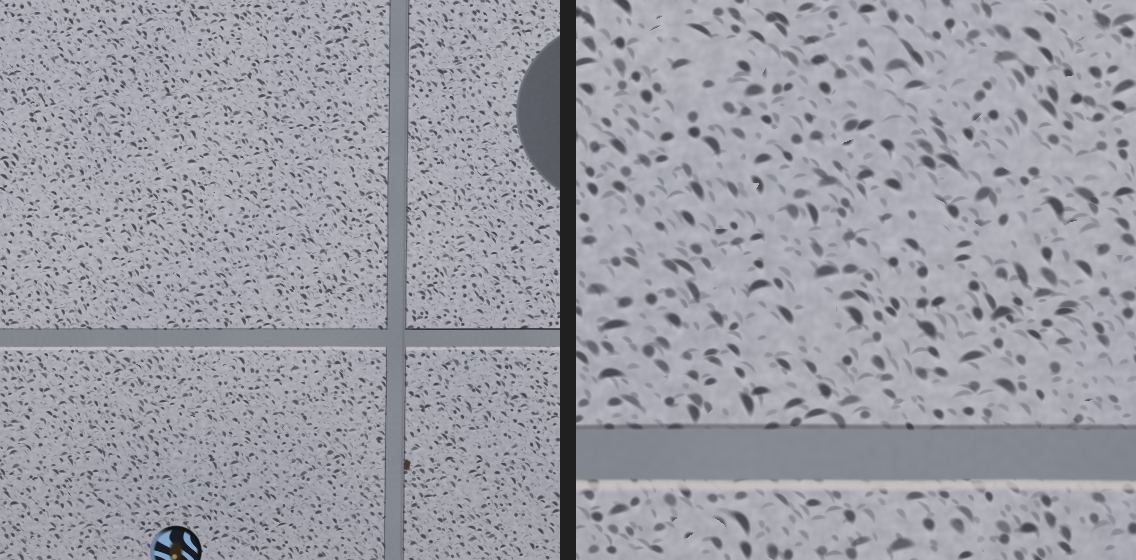
Left: the whole. Right: its middle third, enlarged.
Reproduce this texture procedurally as a WebGL 2 fragment shader.

```glsl
#version 300 es
precision highp float;
// Pitted mineral ceiling tiles in a grey metal grid, with a round grille and a sprinkler head.
uniform vec2 u_resolution;
out vec4 fragColor;

vec2 hash2(vec2 p) {
  vec3 q = fract(p.xyx * vec3(0.1031, 0.1030, 0.0973));
  q += dot(q, q.yzx + 33.33);
  return fract((q.xx + q.yz) * q.zy);
}

float gradientNoise(vec2 p) {
  vec2 i = floor(p), f = fract(p);
  vec2 w = f * f * f * (f * (f * 6.0 - 15.0) + 10.0);
  vec4 d;
  for (int k = 0; k < 4; k++) {
    vec2 corner = vec2(k & 1, k >> 1);
    float a = 6.2832 * hash2(i + corner + 200.0).x;
    d[k] = dot(vec2(cos(a), sin(a)), f - corner);
  }
  return mix(mix(d.x, d.y, w.x), mix(d.z, d.w, w.x), w.y);
}

// Coverage of a filled shape from its signed distance.
float fill(float d, float soft) {
  float e = max(soft, 0.8 / u_resolution.y);
  return 1.0 - smoothstep(-e, e, d);
}

// Scattered oval pits: one jittered pit per cell, mostly slanting down to the right.
float pits(vec2 p, float cells, float seed, vec2 radius, float density) {
  vec2 q = p * cells, home = floor(q);
  float depth = 0.0;
  for (int y = -1; y <= 1; y++)
    for (int x = -1; x <= 1; x++) {
      vec2 cell = home + vec2(x, y);
      vec2 jitter = hash2(cell + seed), kind = hash2(cell + seed + 71.7);
      vec2 d = q - cell - 0.1 - 0.8 * jitter;
      float angle = kind.x < 0.3 ? 0.25 : -0.3 - 0.75 * kind.x;
      float c = cos(angle), s = sin(angle);
      d = vec2(c * d.x + s * d.y, c * d.y - s * d.x);
      d.y += 0.5 * d.x * d.x;
      vec2 size = radius * vec2(0.65 + 0.9 * kind.y * kind.y, 0.75 + 0.45 * jitter.x);
      float present = step(fract(kind.x * 7.0 + kind.y * 3.0), density);
      float shade = 0.6 + 0.4 * fract(kind.y * 9.0);
      depth = max(depth, present * shade * (1.0 - smoothstep(0.45, 1.3, length(d / size))));
    }
  return depth;
}

vec3 tileSurface(vec2 p) {
  vec2 warped = p + 0.006 * vec2(gradientNoise(p * 19.0), gradientNoise(p * 23.0 + 40.0));
  float grain = gradientNoise(p * vec2(95.0, 130.0)) + 0.6 * gradientNoise(p * 240.0);
  float clump = gradientNoise(p * vec2(14.0, 26.0));
  vec3 color = vec3(0.665, 0.667, 0.703) + 0.055 * grain;
  color += 0.03 * gradientNoise(p * 4.0) * vec3(1.0, 0.8, 0.6);
  color *= 0.96 + 0.06 * smoothstep(0.0, 0.6, p.y);

  float coarse = pits(warped, 66.0, 11.0, vec2(0.34, 0.19), 0.74 + 0.4 * clump);
  float fine = pits(warped, 108.0, 47.0, vec2(0.42, 0.17), 0.62 + 0.4 * clump);
  float lit = pits(warped + vec2(-0.001, 0.004), 66.0, 11.0, vec2(0.34, 0.19), 0.7);
  color += 0.035 * lit;
  color = mix(color, vec3(0.42, 0.43, 0.47), 0.6 * fine);
  return mix(color, vec3(0.21, 0.21, 0.24), 0.86 * coarse);
}

vec3 sprinkler(vec2 p) {
  float r = length(p);
  float vanes = sin(7.0 * p.x + 5.0 * p.y + 2.5 * p.x * p.x + 2.0 * sin(4.0 * p.y));
  vec3 color = mix(vec3(0.09, 0.11, 0.15), vec3(0.52, 0.66, 0.80), smoothstep(0.1, 0.6, vanes));
  color = mix(color, vec3(0.20, 0.16, 0.09), 1.0 - smoothstep(0.2, 0.42, length(p * vec2(1.3, 0.8))));
  color = mix(color, vec3(0.62, 0.54, 0.32), 1.0 - smoothstep(0.05, 0.14, length(p + vec2(0.05, 0.2))));
  vec3 rim = mix(vec3(0.42, 0.52, 0.63), vec3(0.08), smoothstep(-0.2, 0.7, p.x + p.y));
  return mix(color, rim, smoothstep(0.78, 0.9, r));
}

void main() {
  vec2 uv = gl_FragCoord.xy / u_resolution;
  vec3 color = tileSurface(uv);

  // Round grille cut by the right side
  float grille = length(uv - vec2(1.085, 0.798)) - 0.163;
  vec3 grilleColor = vec3(0.35, 0.36, 0.39) + 0.25 * (1.0 - uv.x) * vec3(0.8, 0.9, 1.0);
  grilleColor += 0.06 * fill(abs(grille + 0.002) - 0.002, 0.002);
  color = mix(color, grilleColor + 0.012 * gradientNoise(uv * 120.0), fill(grille, 0.002));

  // Grid bars, slightly askew, with shadow gaps and a pale lower lip
  float wobble = 0.0012 * gradientNoise(uv * 11.0);
  float across = uv.x - 0.7035 - 0.010 * uv.y + wobble;
  float up = uv.y - 0.396 + wobble;
  float rightSide = smoothstep(0.71, 0.74, uv.x);
  color = mix(color, vec3(0.79, 0.77, 0.75), 0.8 * fill(abs(up + 0.0185) - 0.0025, 0.002));
  color = mix(color, vec3(0.16, 0.15, 0.16), mix(0.4, 0.95, rightSide) * fill(abs(up - 0.016) - 0.0018, 0.0012));
  color = mix(color, vec3(0.24, 0.24, 0.27), 0.75 * fill(abs(abs(across) - 0.0165) - 0.0012, 0.0015));
  float bars = min(abs(across) - 0.0155, abs(up) - 0.015);
  vec3 metal = vec3(0.515, 0.53, 0.565) + 0.025 * gradientNoise(uv * 9.0);
  metal += 0.012 * gradientNoise(uv * 150.0) - 0.05 * fill(abs(across - 0.013) - 0.002, 0.002);
  color = mix(color, metal, fill(bars, 0.0012));

  // Small rusty stain beside the upright bar
  float stain = length((uv - vec2(0.727, 0.169)) * vec2(1.5, 0.7)) - 0.008;
  stain += 0.006 * gradientNoise(uv * 130.0);
  color = mix(color, vec3(0.20, 0.15, 0.12), 0.85 * fill(stain, 0.003));

  // Sprinkler head at the lower side
  vec2 head = (uv - vec2(0.314, 0.015)) / 0.046;
  color = mix(color, sprinkler(head), fill((length(head) - 1.0) * 0.046, 0.0015));

  fragColor = vec4(color, 1.0);
}
```
